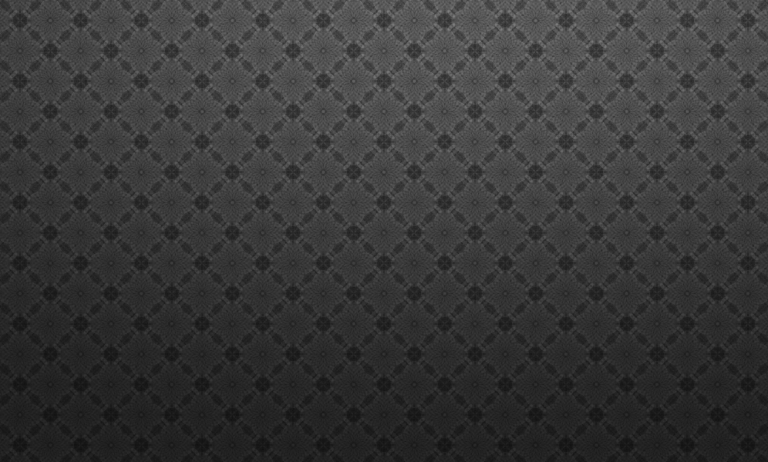
Give the GLSL for this pattern, as a Shadertoy shader.

```glsl
// Charcoal damask: staggered engraved rosettes between dark diagonal bands, lit softly from above.

const float TAU = 6.2831853;
const float PERIOD = 0.1313;                 // repeat size, in canvas heights
const vec2 ANCHOR = vec2(0.5, 0.496);        // centre of one rosette
const vec2 LIGHT_POS = vec2(0.62, 1.1);
const float LIGHT_TONE = 0.325;
const float SHADE_TONE = 0.118;

float hash(vec2 p) {
    return fract(sin(dot(p, vec2(127.1, 311.7))) * 43758.5453);
}

vec2 direction(float angle) {
    return vec2(cos(angle), sin(angle));
}

float fill(float d, float blur) {
    return smoothstep(blur, -blur, d);
}

float ellipse(vec2 p, vec2 center, float angle, vec2 radii) {
    vec2 axis = direction(angle);
    p -= center;
    p = vec2(dot(p, axis), dot(p, vec2(-axis.y, axis.x)));
    return (length(p / radii) - 1.0) * min(radii.x, radii.y);
}

float segment(vec2 p, vec2 a, vec2 b) {
    vec2 ab = b - a;
    return length(p - a - ab * clamp(dot(p - a, ab) / dot(ab, ab), 0.0, 1.0));
}

// Offset from the nearest point of a centred square lattice.
vec2 staggeredCell(vec2 q) {
    vec2 a = fract(q + 0.5) - 0.5;
    vec2 b = fract(q) - 0.5;
    return dot(a, a) < dot(b, b) ? a : b;
}

// Mirror into one eighth of the rosette, where x >= y >= 0.
vec2 foldEighth(vec2 v) {
    v = abs(v);
    return v.x < v.y ? v.yx : v;
}

float rosette(vec2 v, float blur) {
    float r = length(v);
    float angle = atan(v.y, v.x + 1e-5);
    float body = fill(r - 0.335 - 0.055 * cos(4.0 * angle), blur);
    float tone = 0.20 * body;

    // Engraved rings of small scales
    float scales = cos(TAU * 13.0 * r) * cos(24.0 * angle);
    tone += 0.10 * body * smoothstep(0.08, 0.18, r) * scales;

    // Spokes between the petals, and a short vein in each
    for (int i = 0; i < 3; i++) {
        float a = float(i) * TAU / 16.0;
        float reach = i == 1 ? 0.24 : 0.17;
        float spoke = segment(v, direction(a) * 0.04, direction(a) * reach);
        tone -= 0.13 * fill(spoke - 0.008, blur);
    }

    // Bright leaves, in pairs at the four tips
    for (int i = 0; i < 3; i++) {
        float t = float(i) / 2.0;
        float a = mix(0.23, 0.62, t);
        vec2 center = direction(a) * mix(0.385, 0.285, t);
        float leaf = ellipse(v, center, a + 0.35, vec2(0.052, 0.030));
        tone += mix(0.40, 0.12, t) * fill(leaf, blur);
    }

    // Notch at each tip, and the heart
    tone -= 0.20 * fill(segment(v, vec2(0.32, 0.0), vec2(0.42, 0.0)) - 0.018, blur);
    tone -= 0.10 * fill(r - 0.060, blur);
    tone += 0.18 * fill(r - 0.022, blur);
    return tone;
}

float lattice(vec2 v, float blur) {
    // Dark diagonal band with a row of beads
    float across = (v.x + v.y - 0.5) * 0.7071;
    float spacing = 0.0589;
    float along = mod((v.x - v.y) * 0.7071, spacing) - 0.5 * spacing;
    float tone = -0.10 * smoothstep(0.085, 0.03, abs(across));
    tone += 0.15 * fill(length(vec2(along, across)) - 0.012, blur);

    // Small cross where four rosettes meet
    vec2 knot = abs(v - vec2(0.5, 0.0));
    tone -= 0.06 * smoothstep(0.15, 0.06, length(knot));
    tone += 0.12 * fill(length(knot - vec2(0.032)) - 0.015, blur);
    return tone;
}

float weave(vec2 q) {
    vec2 thread = cos(TAU * 12.0 * q);
    return 0.07 * thread.x * thread.y;
}

float lighting(vec2 uv) {
    float d = length((uv - LIGHT_POS) * vec2(0.92, 1.0));
    return mix(LIGHT_TONE, SHADE_TONE, smoothstep(0.05, 1.2, d));
}

void mainImage(out vec4 fragColor, in vec2 fragCoord) {
    vec2 uv = fragCoord / iResolution.xy;
    vec2 p = (fragCoord - ANCHOR * iResolution.xy) / iResolution.y;
    vec2 q = p / PERIOD;
    float blur = 0.7 / (iResolution.y * PERIOD);

    vec2 v = foldEighth(staggeredCell(q));
    float tone = 0.90 + rosette(v, blur) + lattice(v, blur) + weave(q);
    tone += 0.12 * (hash(floor(p * 300.0)) - 0.5);

    fragColor = vec4(vec3(lighting(uv) * tone), 1.0);
}
```
